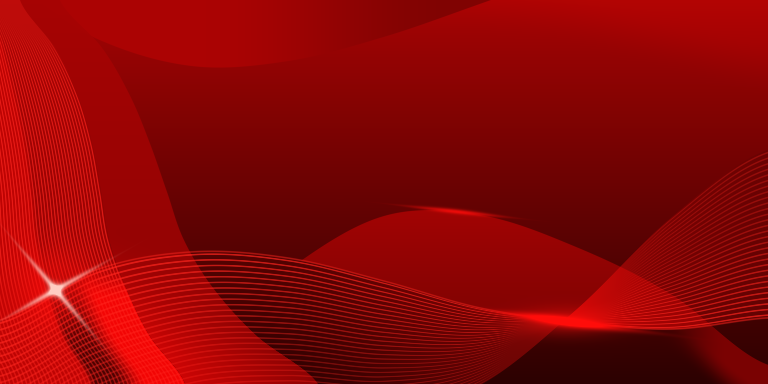
A WebGL 2 fragment shader for this background:

```glsl
#version 300 es
precision highp float;
// Glowing red ribbons, fine line bundles and light glints over a dark red gradient.
uniform vec2 u_resolution;
out vec4 fragColor;

const vec3 DEEP_RED = vec3(1.0, 0.02, 0.018);
const vec3 LINE_RED = vec3(1.0, 0.15, 0.12);
const vec3 HOT_RED = vec3(1.0, 0.05, 0.04);
const vec3 PALE_PINK = vec3(1.0, 0.8, 0.76);

// Smooth curve through nine evenly spaced heights, u in 0..1
float curve(float u, float k[9]) {
    float s = clamp(u, 0.0, 0.9999) * 8.0;
    int i = int(s);
    float f = s - float(i);
    float a = k[max(i - 1, 0)], b = k[i], c = k[i + 1], d = k[min(i + 2, 8)];
    return b + 0.5 * f * (c - a + f * (2.0 * a - 5.0 * b + 4.0 * c - d
             + f * (3.0 * (b - c) + d - a)));
}

// Antialiased step: 1 where the signed distance is positive
float inside(float d, float soft) {
    return smoothstep(-soft, soft, d);
}

// Repeated thin lines that melt into their average when too dense
float stripes(float t, float count, float thickness) {
    float f = t * count;
    float w = max(fwidth(f), 0.0001);
    float d = abs(fract(f) - 0.5);
    float line = 1.0 - smoothstep(thickness * 0.5 - w * 0.5, thickness * 0.5 + w * 0.5, d);
    return mix(line, thickness, smoothstep(0.45, 0.9, w));
}

// Tapered ray of light through a centre
float streak(vec2 p, vec2 centre, float angle, float len, float width) {
    vec2 axis = vec2(cos(angle), sin(angle));
    vec2 q = p - centre;
    float along = dot(q, axis) / len;
    float across = dot(q, vec2(-axis.y, axis.x)) / width;
    float taper = exp(-3.0 * along * along);
    return taper * exp(-across * across / (taper + 0.05));
}

float glow(vec2 p, vec2 centre, vec2 radius) {
    vec2 q = (p - centre) / radius;
    return exp(-dot(q, q));
}

void main() {
    vec2 p = vec2(2.0, 1.0) * gl_FragCoord.xy / u_resolution;
    float soft = 0.75 / u_resolution.y;
    float u = p.x * 0.5;

    // Curves across the canvas
    float topWave = curve(u, float[9](1.05, 0.9, 0.828, 0.841, 0.904, 0.99, 1.08, 1.15, 1.2));
    float topVeil = curve(u, float[9](0.8, 0.81, 0.83, 0.857, 0.898, 0.904, 0.87, 0.805, 0.74));
    float hill = curve(u, float[9](-0.35, -0.13, 0.08, 0.297, 0.4375, 0.44, 0.357, 0.232, 0.05));
    float meshA = curve(u, float[9](0.167, 0.297, 0.344, 0.328, 0.268, 0.198, 0.161, 0.143, 0.172));
    float meshB = curve(u, float[9](-0.35, -0.22, -0.11, -0.08, -0.08, -0.003, 0.193, 0.435, 0.61));

    // Curves climbing the left side
    float ribbon = curve(p.y, float[9](0.828, 0.669, 0.555, 0.479, 0.435, 0.391, 0.339, 0.266, 0.156));
    float outer = curve(p.y, float[9](0.482, 0.39, 0.328, 0.284, 0.263, 0.24, 0.203, 0.143, 0.052));
    float inner = curve(p.y, float[9](0.24, 0.167, 0.122, 0.096, 0.083, 0.065, 0.039, 0.008, -0.03));

    // Backdrop and upper veils
    float red = 0.17 + 0.48 * p.y;
    float underWave = inside(topWave - p.y, soft);
    float veil = smoothstep(0.0, 0.16, p.y - topVeil) * smoothstep(0.85, 1.1, p.x);
    red += 0.05 * veil * underWave;
    red = mix(red, mix(0.67, 0.5, smoothstep(0.5, 1.2, p.x)), 1.0 - underWave);

    // Central hill, fading where the mesh crosses its left foot
    float right = smoothstep(1.46, 1.48, p.x);
    float hillMask = inside(hill - p.y, soft);
    float foot = mix(smoothstep(0.65, 1.35, p.x) * 0.75, 1.0, inside(p.y - meshA, soft));
    float body = hillMask * inside(p.y - mix(meshB, meshA, right), soft) * foot;
    red = mix(red, 0.42 + 0.47 * p.y, body);
    float tail = hillMask * inside(p.y - hill + 0.11, 0.05) * inside(meshA - p.y, soft);
    red = mix(red, 0.48, tail * smoothstep(1.7, 1.9, p.x));

    // Crossing sheet right of the pinch
    float low = min(meshA, meshB), high = max(meshA, meshB);
    float sheet = inside(p.y - low, soft) * inside(high - p.y, soft);
    float sheetRed = 0.36 + 0.14 * hillMask + 0.35 * exp(-4.0 * max(p.x - 1.5, 0.0));
    red = mix(red, sheetRed, sheet * right * 0.85);

    // Broad left ribbon, brighter near its inner side at the foot
    float ribbonMask = inside(ribbon - p.x, soft) * inside(p.x - outer, soft);
    float across = (p.x - outer) / (ribbon - outer);
    float footGlow = (1.0 - smoothstep(0.05, 0.4, p.y)) * (1.0 - across);
    red = mix(red, 0.58 + 0.07 * p.y + 0.27 * footGlow, ribbonMask * 0.92);

    // Left sheet under the line bundle
    float t = (p.x - inner) / (outer - inner);
    float leftMask = inside(outer - p.x, soft);
    float lower = 1.0 - smoothstep(0.22, 0.32, p.y);
    float band = mix(0.56 + 0.1 * p.y, mix(0.3, 0.95, smoothstep(0.25, 0.6, t)), lower);
    red = mix(red, mix(0.74, band, smoothstep(-0.05, 0.05, t)), leftMask);
    vec3 color = DEEP_RED * red;

    // Line bundles
    float leftLines = stripes(t, 22.0, 0.38) * leftMask;
    color = mix(color, LINE_RED, leftLines * mix(0.65, 0.45, lower));
    float gap = meshB - meshA;
    float s = (p.y - meshA) / (gap < 0.0 ? min(gap, -0.004) : max(gap, 0.004));
    float meshLines = stripes(s, 30.0, 0.28) * sheet;
    color = mix(color, LINE_RED, meshLines * mix(0.7, 0.3, clamp(s * 1.6, 0.0, 1.0)));
    float rim = 1.0 - smoothstep(0.0, 0.004, abs(p.y - meshA));
    color = mix(color, LINE_RED, rim * 0.5);

    // Red glints on the crest and the pinch
    vec2 pinch = vec2(1.475, 0.163);
    float crest = streak(p, vec2(1.19, 0.449), -0.11, 0.19, 0.006);
    float pinchLight = streak(p, pinch, -0.13, 0.3, 0.012) + 0.5 * glow(p, pinch, vec2(0.13, 0.035));
    color = mix(color, HOT_RED, clamp(crest * 0.85 + pinchLight, 0.0, 1.0));

    // Pale cross-shaped sparkle on the left
    vec2 spark = vec2(0.145, 0.245);
    float rays = streak(p, spark, -0.87, 0.22, 0.007) + streak(p, spark, 0.51, 0.2, 0.007);
    color = mix(color, HOT_RED, 0.6 * glow(p, spark, vec2(0.1)));
    color = mix(color, PALE_PINK, clamp(rays * 0.8 + glow(p, spark, vec2(0.016)), 0.0, 1.0));
    fragColor = vec4(color, 1.0);
}
```
